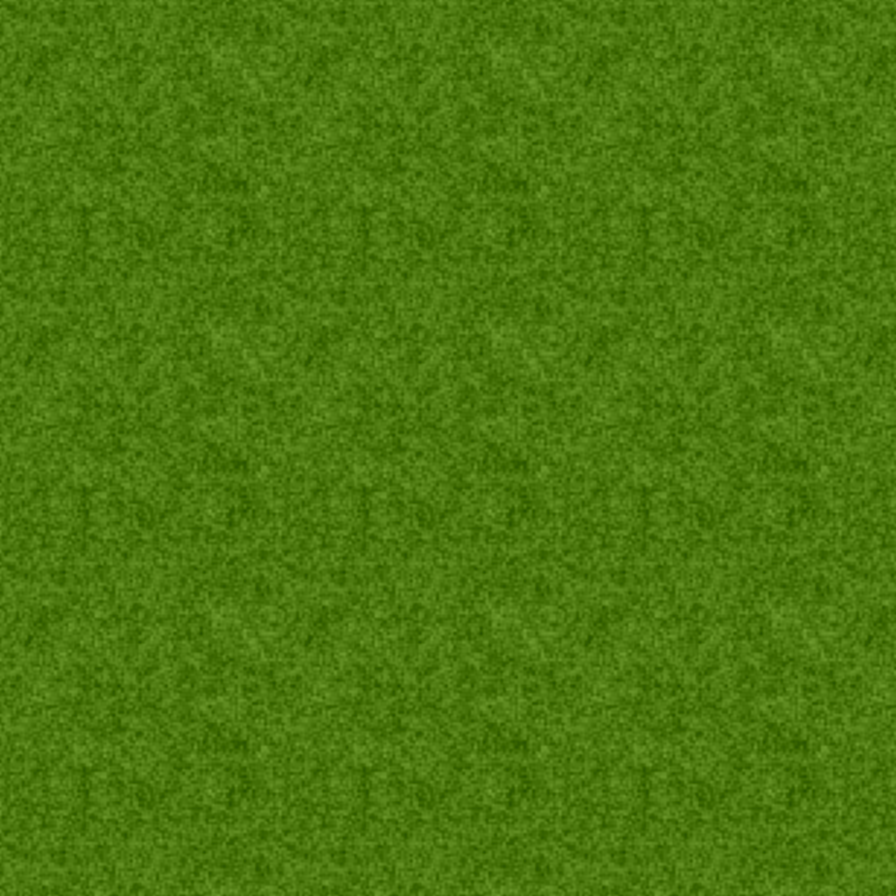
A WebGL 2 fragment shader for this texture:

```glsl
#version 300 es
precision highp float;

// Short mown turf seen from above: a repeating square patch of fine green grain.
// Two crossed layers of stretched value noise form the blades, and two
// coarser layers add clumps and faint mottling.

uniform vec2 u_resolution;
out vec4 fragColor;

// Integer hash of a lattice cell, from 0 to 1
float hash(vec2 cell, uint seed) {
    uvec2 c = uvec2(cell);
    uint h = c.x * 1597334677u ^ c.y * 3812015801u ^ seed * 2798796415u;
    h = (h ^ (h >> 16)) * 2146121005u;
    h = (h ^ (h >> 15)) * 2221713035u;
    h ^= h >> 16;
    return float(h >> 8) / 16777216.0;
}

// Value noise centred on zero, repeating once per patch
float patchNoise(vec2 p, vec2 cells, uint seed) {
    vec2 q = p * cells;
    vec2 cell = floor(q);
    vec2 f = fract(q);
    f = f * f * (3.0 - 2.0 * f);
    vec2 lo = mod(cell, cells);
    vec2 hi = mod(cell + 1.0, cells);
    float bottom = mix(hash(lo, seed), hash(vec2(hi.x, lo.y), seed), f.x);
    float top = mix(hash(vec2(lo.x, hi.y), seed), hash(hi, seed), f.x);
    return mix(bottom, top, f.y) - 0.5;
}

void main() {
    vec2 uv = gl_FragCoord.xy / min(u_resolution.x, u_resolution.y);
    vec2 p = uv * 3.2;

    // Fine blades, upright and lying
    float tone = 2.3 * patchNoise(p, vec2(96.0, 64.0), 1u);
    tone += 2.3 * patchNoise(p, vec2(64.0, 96.0), 2u);

    // Small clumps and broad mottling
    tone += 1.5 * patchNoise(p, vec2(40.0), 3u);
    tone += 1.0 * patchNoise(p, vec2(13.0), 4u);

    // Shade from deep to light green around the middle tone
    vec3 color = vec3(0.294, 0.464, 0.054) + tone * vec3(0.050, 0.050, 0.046);
    fragColor = vec4(clamp(color, 0.0, 1.0), 1.0);
}
```
